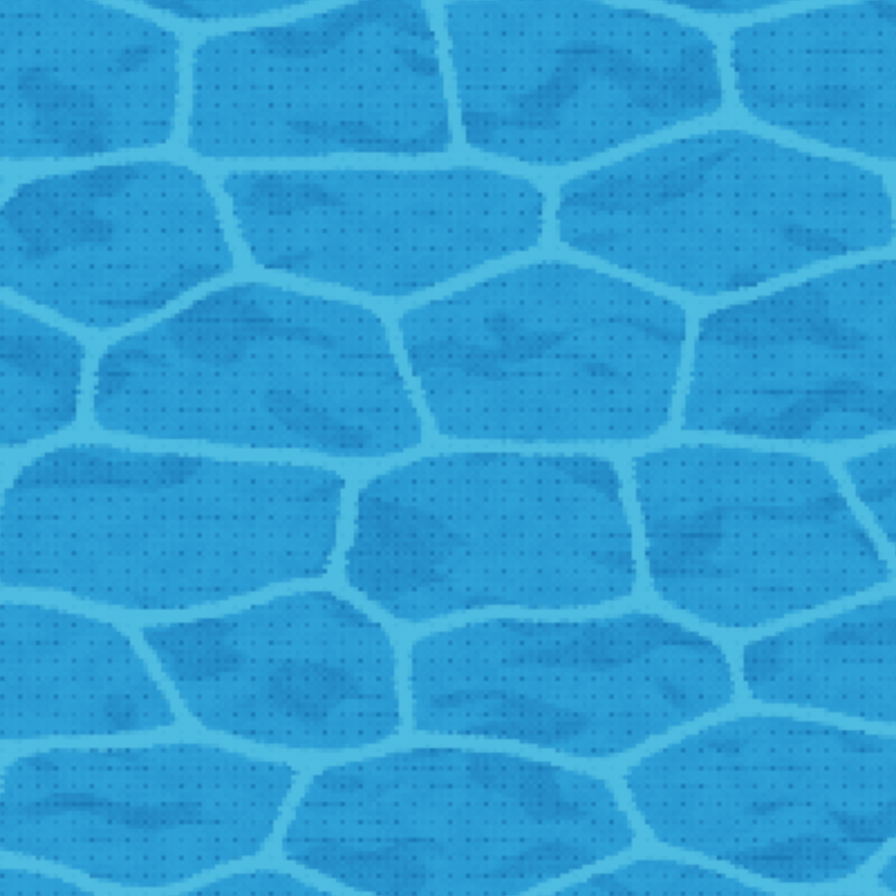
Write a three.js fragment shader that draws this texture.

```glsl
// Stylised pool water: a bright caustic net over blue with darker ripple patches.
// The net is a staggered Voronoi border, the patches are stretched gradient noise,
// and both are sampled on a coarse texel grid with a dotted dither, then blended.

#define TEXELS 200.0
#define CELLS vec2(3.0, 6.0)
#define JITTER 0.56
#define LINE_WIDTH 0.0078
#define WARP 0.016
#define PATCH_SCALE vec2(6.0, 16.0)
#define PATCH_LEVEL 0.20
#define LIGHT vec3(0.18, 0.635, 0.845)
#define MID vec3(0.16, 0.60, 0.82)
#define DARK vec3(0.14, 0.545, 0.78)
#define DEEP vec3(0.10, 0.48, 0.71)
#define FOAM vec3(0.315, 0.745, 0.885)

varying vec2 vUv;

vec2 hash2(vec2 p) {
  vec3 q = fract(p.xyx * vec3(0.1031, 0.1030, 0.0973));
  q += dot(q, q.yzx + 33.33);
  return fract((q.xx + q.yz) * q.zy);
}

float cornerSlope(vec2 corner, vec2 offset) {
  float angle = 6.2832 * hash2(corner + 71.0).x;
  return dot(vec2(cos(angle), sin(angle)), offset);
}

float gradientNoise(vec2 p) {
  vec2 i = floor(p);
  vec2 f = p - i;
  vec2 u = f * f * f * (f * (f * 6.0 - 15.0) + 10.0);
  vec2 e = vec2(1.0, 0.0);
  float low = mix(cornerSlope(i, f), cornerSlope(i + e, f - e), u.x);
  float high = mix(cornerSlope(i + e.yx, f - e.yx), cornerSlope(i + 1.0, f - 1.0), u.x);
  return mix(low, high, u.y);
}

// Seed of one cell; every other row is shifted by half a cell
vec2 seedPoint(vec2 cell) {
  vec2 seed = cell + 0.5 + JITTER * (hash2(cell + 19.0) - 0.5);
  seed.x += 0.5 * mod(cell.y, 2.0);
  return seed;
}

// Distance to the net in canvas units, softly joined so that junctions swell
float netDistance(vec2 uv) {
  vec2 p = uv * CELLS;
  vec2 home = floor(p);
  vec2 nearest = vec2(0.0);
  float best = 100.0;
  for (int j = -1; j <= 1; j++) {
    for (int i = -2; i <= 2; i++) {
      vec2 r = seedPoint(home + vec2(float(i), float(j))) - p;
      float d = dot(r, r);
      if (d < best) { best = d; nearest = r; }
    }
  }
  float sum = 0.0;
  for (int j = -1; j <= 1; j++) {
    for (int i = -2; i <= 2; i++) {
      vec2 r = seedPoint(home + vec2(float(i), float(j))) - p;
      vec2 across = r - nearest;
      if (dot(across, across) > 0.0001) {
        float d = dot(0.5 * (r + nearest), across) / length(across * CELLS);
        sum += exp(-140.0 * d);
      }
    }
  }
  return -log(sum + 1e-9) / 140.0;
}

vec3 waterTone(float shade) {
  vec3 c = mix(LIGHT, MID, clamp(shade, 0.0, 1.0));
  c = mix(c, DARK, clamp(shade - 1.0, 0.0, 1.0));
  return mix(c, DEEP, clamp(shade - 2.0, 0.0, 1.0));
}

vec3 waterTexel(vec2 texel) {
  vec2 uv = (texel + 0.5) / TEXELS;
  vec2 grain = hash2(texel + 7.0);

  // Ripple patches, flat and tapered
  vec2 q = uv * PATCH_SCALE;
  q.y += 0.8 * gradientNoise(uv * 9.0 + 3.0);
  float ripple = gradientNoise(q) + 0.5 * gradientNoise(q * vec2(1.9, 2.3) + 40.0);
  float patchMask = smoothstep(PATCH_LEVEL - 0.06, PATCH_LEVEL + 0.06, ripple);

  // Dither dots, with short dashes along the dotted rows
  vec2 major = step(mod(texel + 0.5, 4.0), vec2(1.0));
  vec2 minor = step(mod(texel + 0.5, 2.0), vec2(1.0));
  float dots = major.x * major.y * (1.1 + 0.9 * grain.x) + 0.3 * minor.x * minor.y;
  float dash = major.y * smoothstep(0.22, 0.36, gradientNoise(vec2(uv.x * 11.0, texel.y * 0.37)));
  float base = 0.45 + 0.7 * (grain.y - 0.5) + 0.9 * gradientNoise(uv * vec2(22.0, 34.0));
  vec3 color = waterTone(clamp(base, 0.0, 1.0) + 1.15 * patchMask + dots + 0.8 * dash);

  // Caustic net, bent by noise and ragged from row to row
  vec2 bend = vec2(gradientNoise(uv * 8.0 + 11.0), gradientNoise(uv * 8.0 + 57.0));
  vec2 bent = uv + WARP * bend;
  bent.x += 0.005 * (hash2(vec2(texel.y, 3.0)).x - 0.5);
  float width = LINE_WIDTH + 0.003 * (grain.x - 0.5);
  float net = 1.0 - smoothstep(width - 0.002, width + 0.003, netDistance(bent));
  return mix(color, FOAM - 0.012 * dots, 0.95 * net);
}

void main() {
  // Blend the four surrounding texels for soft block edges
  vec2 p = vUv * TEXELS - 0.5;
  vec2 t = floor(p);
  vec2 f = smoothstep(0.1, 0.9, p - t);
  vec3 low = mix(waterTexel(t), waterTexel(t + vec2(1.0, 0.0)), f.x);
  vec3 high = mix(waterTexel(t + vec2(0.0, 1.0)), waterTexel(t + 1.0), f.x);
  gl_FragColor = vec4(mix(low, high, f.y), 1.0);
}
```
